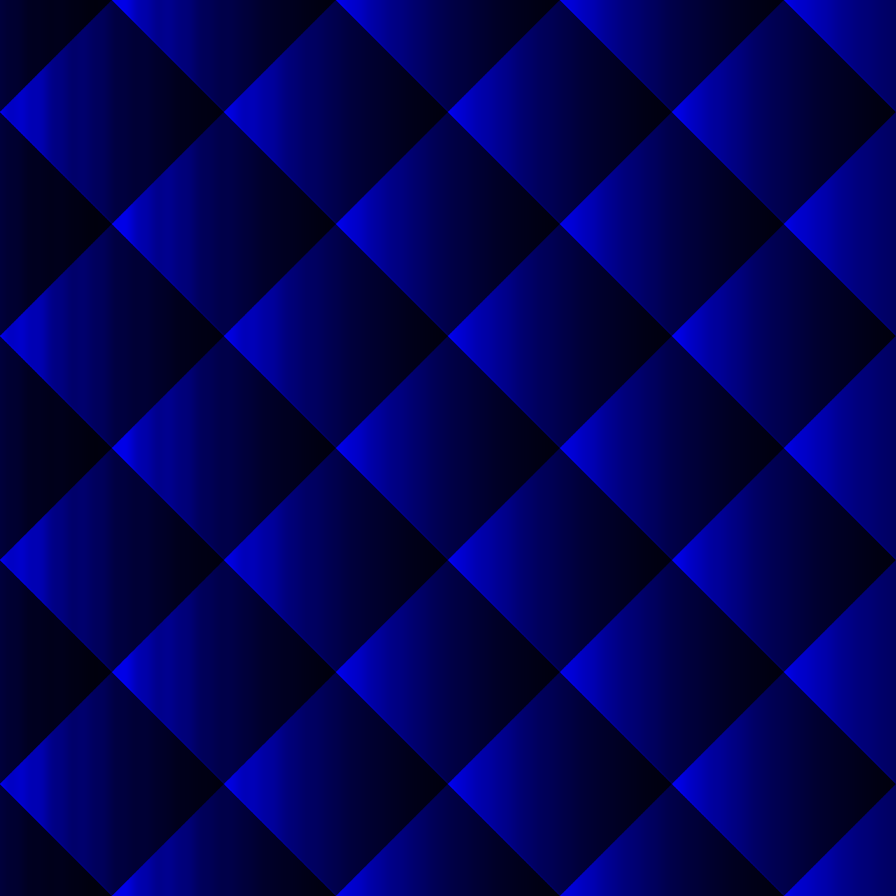
A WebGL 2 fragment shader for this pattern:

```glsl
#version 300 es
precision highp float;

uniform vec2 u_resolution;
out vec4 fragColor;

const float REPEATS = 4.0;
const int SAMPLES = 3;
const vec3 BLUE = vec3(0.0, 0.0, 1.0);

// Bright at the left corner, nearly black at the right one
float facetRamp(float t) {
    return 1.04 * exp(-1.95 * t) - 0.10;
}

// Faint vertical streaks, shifted from column to column
float streaks(float t, float column) {
    float broad = sin(24.0 * t + 2.65 * column - 11.2);
    float fine = sin(67.0 * t + 1.7 * column);
    return 0.65 * broad + 0.35 * fine;
}

// Half diamonds cut by the canvas: darker at left, lighter at right
float borderTone(float t, float column, float lastColumn) {
    float leftShade = step(column, 0.5) * 0.16 * (1.0 - t);
    float rightLift = step(lastColumn - 0.5, column) * 0.15 * t;
    return rightLift - leftShade;
}

// Thin glow along the lower left edge
float seam(float edgeDistance, float width) {
    return 1.0 - smoothstep(0.0, width, edgeDistance);
}

vec3 diamondPattern(vec2 uv, float repeats) {
    vec2 p = uv * repeats;

    // Diagonal axes turn the diamonds into unit squares
    vec2 diagonal = vec2(p.x + p.y, p.x - p.y);
    vec2 cell = floor(diagonal + 0.5);
    vec2 local = diagonal - cell + 0.5;
    float column = cell.x + cell.y;
    float t = clamp(p.x - 0.5 * column + 0.5, 0.0, 1.0);

    // Streaks are strongest on the left of the canvas
    float streakAmount = mix(0.025, 0.10, 1.0 - smoothstep(0.1, 0.45, uv.x));
    float tone = facetRamp(t) * (1.0 + streakAmount * streaks(t, column));
    tone += borderTone(t, column, 2.0 * repeats);
    tone += 0.10 * seam(local.x, 0.012);
    return BLUE * clamp(tone, 0.0, 1.0);
}

void main() {
    // Average a small grid of samples for smooth edges
    vec3 sum = vec3(0.0);
    for (int y = 0; y < SAMPLES; y++) {
        for (int x = 0; x < SAMPLES; x++) {
            vec2 offset = (vec2(x, y) + 0.5) / float(SAMPLES) - 0.5;
            sum += diamondPattern((gl_FragCoord.xy + offset) / u_resolution, REPEATS);
        }
    }
    fragColor = vec4(sum / float(SAMPLES * SAMPLES), 1.0);
}
```
